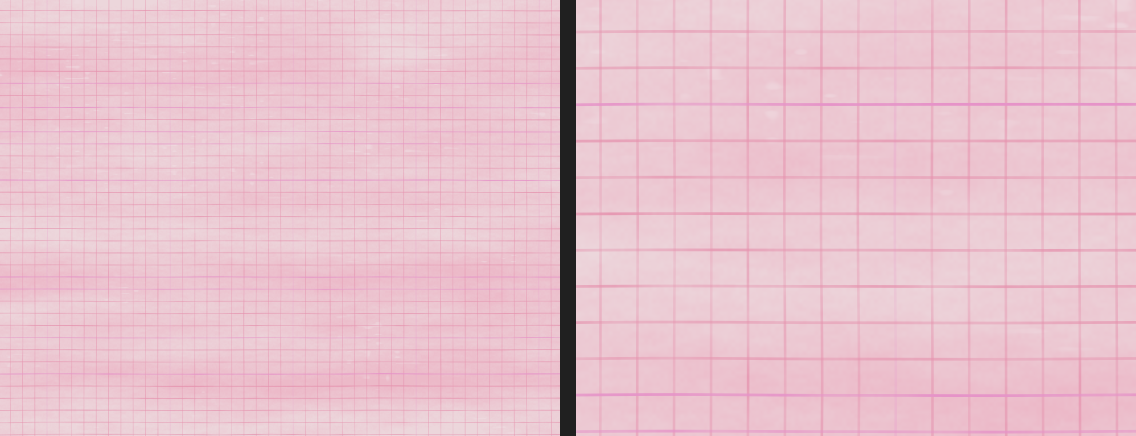
Left, the full canvas; right, a detail of the centre.
A Shadertoy shader for this pattern:

```glsl
float hash(vec2 p) {
    vec3 q = fract(p.xyx * vec3(0.1031, 0.1030, 0.0973));
    q += dot(q, q.yzx + 33.33);
    return fract((q.x + q.y) * q.z);
}

float valueNoise(vec2 p) {
    vec2 cell = floor(p), f = fract(p);
    f = f * f * (3.0 - 2.0 * f);
    return mix(mix(hash(cell), hash(cell + vec2(1, 0)), f.x),
               mix(hash(cell + vec2(0, 1)), hash(cell + vec2(1, 1)), f.x), f.y);
}

float fbm(vec2 p) {
    float sum = 0.0, amplitude = 0.5;
    for (int i = 0; i < 5; i++) {
        sum += amplitude * valueNoise(p);
        p = p * 2.03 + 17.3;
        amplitude *= 0.5;
    }
    return sum;
}

float softSpot(vec2 p, vec2 centre, vec2 radius) {
    vec2 d = (p - centre) / radius;
    return exp(-dot(d, d));
}

// Box-filtered coverage of a thin line centred on zero
float lineCoverage(float d, float halfWidth, float pixel) {
    float inside = min(d + 0.5 * pixel, halfWidth) - max(d - 0.5 * pixel, -halfWidth);
    return max(inside, 0.0) / pixel;
}

// Paleness of the washed paper: 0 is deep pink, 1 is faded
float paperTone(vec2 p, vec2 uv) {
    float tone = 0.53;
    tone += 0.85 * (fbm(p * vec2(3.0, 15.0) + 4.0) - 0.48);
    tone += 0.40 * (fbm(p * vec2(9.0, 32.0) + 31.0) - 0.48);

    // Broad faded and saturated areas
    vec2 drift = uv + 0.05 * (vec2(fbm(p * 5.0), fbm(p * 5.0 + 9.0)) - 0.48);
    tone += 0.60 * softSpot(drift, vec2(0.23, 1.02), vec2(0.17, 0.06));
    tone += 0.45 * softSpot(drift, vec2(0.69, 0.88), vec2(0.09, 0.07));
    tone += 0.25 * softSpot(drift, vec2(0.50, 0.46), vec2(0.80, 0.05));
    tone += 0.25 * softSpot(drift, vec2(0.10, 0.30), vec2(0.40, 0.03));
    tone += 0.40 * softSpot(drift, vec2(0.50, 0.02), vec2(0.90, 0.06));
    tone -= 0.28 * softSpot(drift, vec2(0.50, 0.83), vec2(0.80, 0.07));
    tone -= 0.30 * softSpot(drift, vec2(0.50, 0.37), vec2(0.90, 0.035));
    tone -= 0.20 * softSpot(drift, vec2(0.55, 0.25), vec2(0.16, 0.04));
    tone -= 0.38 * softSpot(drift, vec2(0.60, 0.14), vec2(0.80, 0.045));

    // Fibres and fine grain
    tone += 0.16 * (valueNoise(p * vec2(70.0, 190.0)) - 0.5);
    tone += 0.14 * (valueNoise(p * 330.0) - 0.5);
    return clamp(tone, 0.0, 1.0);
}

void mainImage(out vec4 fragColor, in vec2 fragCoord) {
    vec2 uv = fragCoord / iResolution.xy;
    vec2 p = fragCoord / iResolution.y;
    float tone = paperTone(p, uv);
    vec3 color = mix(vec3(0.925, 0.725, 0.785), vec3(0.925, 0.84, 0.86), tone);

    // Sparse pale scuffs
    float scuff = smoothstep(0.80, 0.98, valueNoise(p * vec2(45.0, 150.0) + 60.0));
    scuff *= smoothstep(0.50, 0.75, valueNoise(p * vec2(7.0, 12.0) + 80.0));
    color = mix(color, vec3(0.94, 0.87, 0.89), 0.5 * scuff);

    // Ruled grid, with a slight hand-printed wobble
    vec2 count = vec2(45.55, 36.0);
    vec2 grid = uv * count - vec2(0.84, 0.12);
    grid += 0.05 * (vec2(valueNoise(p.yx * 8.0), valueNoise(p * 8.0 + 40.0)) - 0.5);
    vec2 id = floor(grid + 0.5);
    vec2 d = grid - id;
    vec2 pixel = count / iResolution.xy;

    // Ink strength differs from line to line and wears along each line
    vec2 ink = 0.75 + 0.45 * vec2(hash(vec2(id.x, 3.0)), hash(vec2(id.y, 11.0)));
    ink *= 0.65 + 0.7 * vec2(valueNoise(vec2(id.x * 7.0, p.y * 24.0)),
                             valueNoise(vec2(p.x * 24.0, id.y * 7.0)));
    ink *= mix(1.15, 0.8, tone) * vec2(0.46, 0.58);
    ink *= vec2(lineCoverage(d.x, 0.035, pixel.x), lineCoverage(d.y, 0.038, pixel.y));

    // Every tenth column and eighth row leans to lilac
    float lilacColumn = step(abs(mod(id.x, 10.0) - 3.0), 0.5);
    float lilacRow = max(step(abs(mod(id.y, 8.0) - 5.0), 0.5),
                         step(0.86, hash(vec2(id.y, 29.0))));
    vec3 rose = vec3(0.90, 0.57, 0.68);
    vec3 columnInk = mix(rose, vec3(0.92, 0.70, 0.86), 0.7 * lilacColumn);
    vec3 rowInk = mix(rose, vec3(0.90, 0.58, 0.81), 0.8 * lilacRow);
    color = mix(color, columnInk, clamp(ink.x, 0.0, 1.0));
    color = mix(color, rowInk, clamp(ink.y * (1.0 + 0.25 * lilacRow), 0.0, 1.0));

    fragColor = vec4(color, 1.0);
}
```
